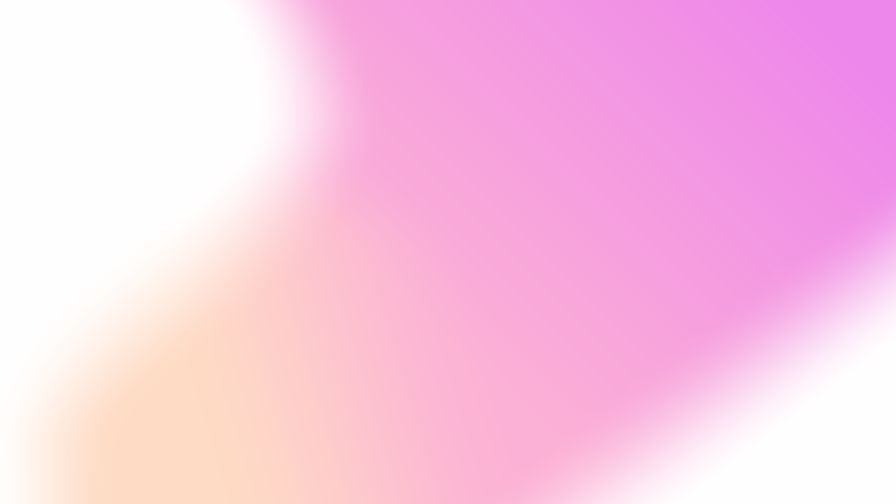
Reproduce this background procedurally as a Shadertoy shader.

```glsl
// A soft diagonal ribbon of peach, pink and orchid on a white ground.
// Two blended colour ramps fill the ribbon; two feathered boundaries,
// one curved and one straight, fade it out into the ground.

#define GROUND vec3(1.0, 0.998, 0.998)
#define PEACH  vec3(0.996, 0.860, 0.772)
#define PINK   vec3(0.986, 0.692, 0.836)
#define ORCHID vec3(0.933, 0.530, 0.920)
#define CURVE_FEATHER 0.13
#define LINE_FEATHER  0.14
#define LINE_START  vec2(1.157, 0.0)
#define LINE_NORMAL vec2(0.61, -0.79)

// Ribbon colour: pink to orchid along the diagonal, peach at lower left
vec3 ribbonColor(vec2 p) {
    float diagonal = 0.7 * (p.x + p.y);
    vec3 blush = mix(PINK, ORCHID, clamp((diagonal - 0.85) / 0.95, 0.0, 1.0));
    float warmth = p.x + 0.3 * p.y + 0.3 * smoothstep(0.5, 0.85, p.y);
    return mix(PEACH, blush, smoothstep(0.4, 1.1, warmth));
}

// Coverage right of the S-shaped boundary, widest along its slanted part
float leftCoverage(vec2 p) {
    float crest = max(p.y - 0.75, 0.0);
    float edge = 0.10 + 0.53 * smoothstep(0.1, 0.78, p.y) - 1.2 * crest * crest;
    float slant = (p.y - 0.43) / 0.2;
    float feather = CURVE_FEATHER + 0.09 * exp(-slant * slant);
    return smoothstep(-feather, feather, p.x - edge);
}

// Coverage above the straight boundary at lower right
float rightCoverage(vec2 p) {
    float outside = dot(p - LINE_START, LINE_NORMAL);
    return 1.0 - smoothstep(-LINE_FEATHER, LINE_FEATHER, outside);
}

void mainImage(out vec4 fragColor, in vec2 fragCoord) {
    // Height spans 0 to 1; the horizontal axis is fitted to a 16:9 layout
    vec2 p = fragCoord / iResolution.xy * vec2(16.0 / 9.0, 1.0);
    float coverage = leftCoverage(p) * rightCoverage(p);
    fragColor = vec4(mix(GROUND, ribbonColor(p), coverage), 1.0);
}
```
